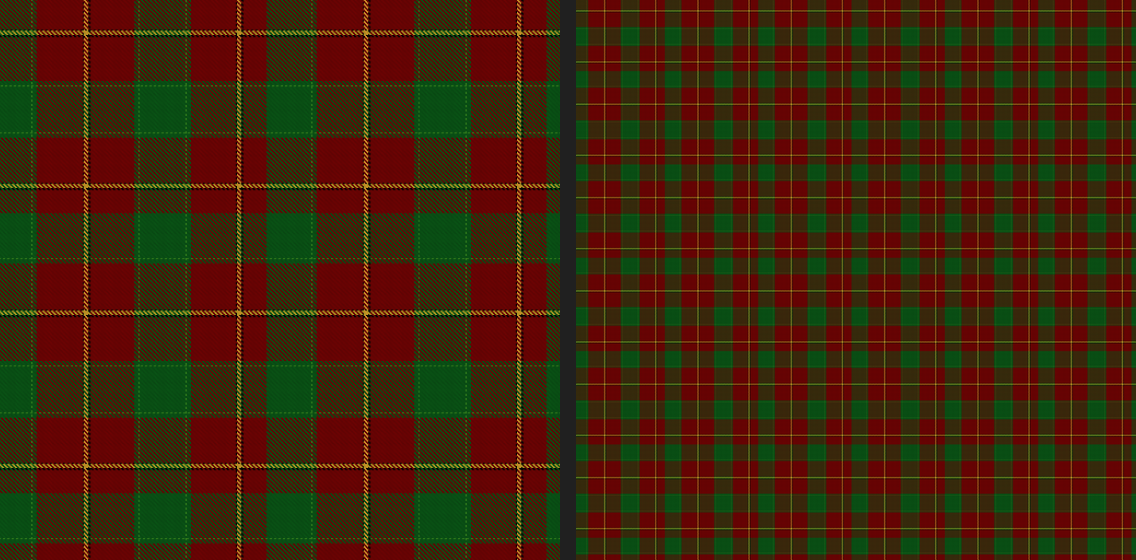
Left: one tile. Right: repeated 3 by 3.
This pattern is drawn by a Shadertoy shader. Its source:

```glsl
// Woven tartan: red and green checks with gold stripes edged in black and
// thin pale guard lines. One thread sequence colours warp and weft, a 2/2
// twill picks which one lies on top, and supersampling smooths the edges.

#define REPEATS 2.0            // setts across and down
#define SETT 256.0             // threads in one sett
#define SHIFT vec2(0.35, 49.0) // where the sett starts, in threads
#define RED vec3(0.415, 0.012, 0.012)
#define GREEN vec3(0.035, 0.315, 0.080)
#define GUARD vec3(0.200, 0.500, 0.110)
#define BLACK vec3(0.020, 0.018, 0.015)
#define WARP_GOLD vec3(0.780, 0.540, 0.150)
#define WEFT_GOLD vec3(0.720, 0.620, 0.140)
#define WEFT_SHADE 0.92        // brightness of weft against warp
#define WEAR 0.035             // brightness variation between threads
#define SAMPLES 4              // samples per pixel along each axis

const float TAU = 6.2831853;

// 1 when a thread lies in the band of given first thread and width, wrapping.
float band(float thread, float first, float width) {
    return 1.0 - step(width, mod(thread - first, SETT));
}

// Colour of one thread in the sett.
vec3 threadColour(float thread, vec3 gold) {
    float green = max(band(thread, 244.0, 46.0), band(thread, 123.0, 52.0));
    float guard = band(thread, 29.0, 1.0) + band(thread, 127.0, 1.0)
                + band(thread, 170.0, 1.0);
    float border = band(thread, 76.0, 7.0) + band(thread, 216.0, 7.0);
    float stripe = band(thread, 77.0, 4.0) + band(thread, 217.0, 4.0);

    vec3 colour = mix(RED, GREEN, green);
    colour = mix(colour, GUARD, guard);
    colour = mix(colour, BLACK, border);
    return mix(colour, gold, stripe);
}

// Layered sines with whole periods over the canvas, so the wear wraps.
float threadWear(float thread) {
    float angle = TAU * thread / (SETT * REPEATS);
    return 1.0 + WEAR * (0.5 * sin(angle * 37.0) + 0.3 * sin(angle * 101.0 + 1.0)
                       + 0.2 * sin(angle * 173.0 + 2.0));
}

vec3 cloth(vec2 uv) {
    vec2 position = vec2(uv.x, 1.0 - uv.y) * SETT * REPEATS + SHIFT;
    vec2 thread = mod(floor(position), SETT * REPEATS);

    // Each thread passes over two and under two, stepping one per row.
    float warpOnTop = 1.0 - step(2.0, mod(thread.x - thread.y, 4.0));
    vec3 warp = threadColour(thread.x, WARP_GOLD) * threadWear(thread.x);
    vec3 weft = threadColour(thread.y, WEFT_GOLD) * threadWear(thread.y);
    return mix(weft * WEFT_SHADE, warp, warpOnTop);
}

void mainImage(out vec4 fragColor, in vec2 fragCoord) {
    vec3 sum = vec3(0.0);
    for (int j = 0; j < SAMPLES; j++) {
        for (int i = 0; i < SAMPLES; i++) {
            vec2 offset = (vec2(i, j) + 0.5) / float(SAMPLES) - 0.5;
            sum += cloth((fragCoord + offset) / iResolution.xy);
        }
    }
    fragColor = vec4(sum / float(SAMPLES * SAMPLES), 1.0);
}
```
